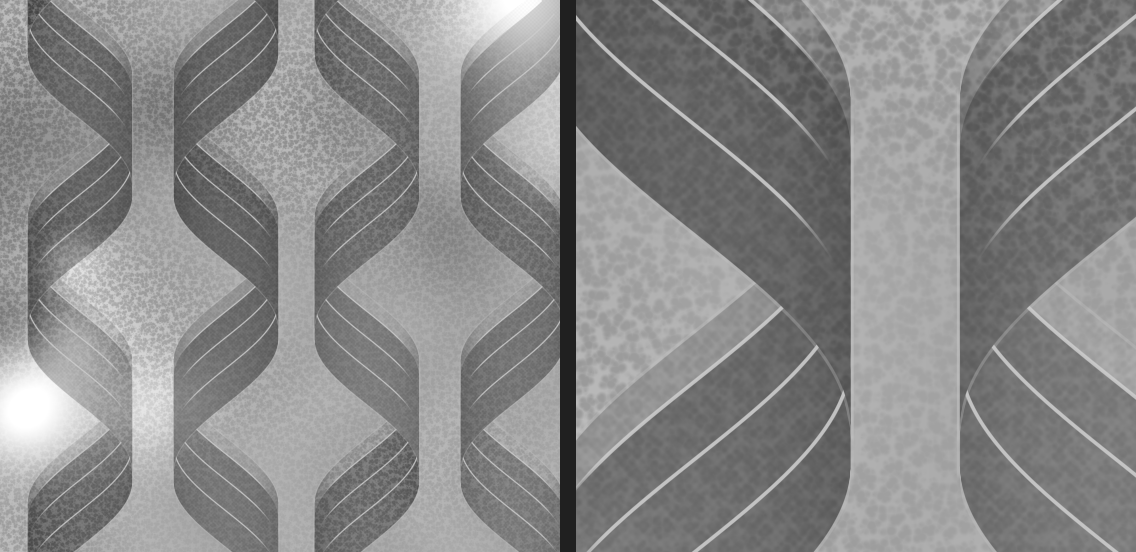
Left: the whole. Right: its middle third, enlarged.
Give the GLSL for this pattern, as a Shadertoy shader.

```glsl
// Lengths are fractions of the canvas height, with y measured downward.
const float COLUMN = 0.2599;        // distance between mirror axes
const float AXIS = 0.2771;          // first mirror axis
const float STRAND_CENTER = 0.1323; // strand centre, from an even axis
const float HALF_WIDTH = 0.0946;
const float ROW = 0.2586;           // distance between crossings
const float FIRST_ROW = 0.2474;
const float RISE = 0.0754;          // steepness of the ribbon curve
const float LEAF_TOP = 0.0291;
const float LEAF_BOTTOM = 0.2262;
const vec3 VEINS = vec3(0.058, 0.105, 0.161);
const float VEIN_WIDTH = 0.0011;    // half width
const float RIM_WIDTH = 0.0018;
const float GROUND = 0.665;
const float LEAF_DARK = 0.305;
const float BAND_LIFT = 0.16;       // extra light on the outer band
const float VEIN_TONE = 0.80;

// Soft lights and shadows: centre, radius, strength
const int SPOT_COUNT = 11;
const vec4 SPOTS[SPOT_COUNT] = vec4[SPOT_COUNT](
    vec4(0.05, 0.745, 0.10, 0.36), vec4(0.26, 0.73, 0.11, 0.18),
    vec4(0.96, 0.00, 0.14, 0.36), vec4(-0.02, 0.27, 0.17, -0.17),
    vec4(0.28, 0.20, 0.12, -0.15), vec4(0.80, 0.43, 0.12, -0.11),
    vec4(0.62, 0.22, 0.12, -0.07), vec4(0.13, 0.47, 0.06, 0.17),
    vec4(0.14, 0.61, 0.08, 0.17), vec4(0.00, 0.58, 0.07, -0.14),
    vec4(1.00, 0.27, 0.10, 0.11));

vec2 hash2(vec2 p) {
    return fract(sin(vec2(dot(p, vec2(127.1, 311.7)),
                          dot(p, vec2(269.5, 183.3)))) * 43758.5);
}

// Distance to the nearest scattered point
float cellular(vec2 p) {
    vec2 cell = floor(p), local = fract(p);
    float nearest = 2.0;
    for (int j = -1; j <= 1; j++)
        for (int i = -1; i <= 1; i++) {
            vec2 g = vec2(i, j);
            nearest = min(nearest, length(g + hash2(cell + g) - local));
        }
    return nearest;
}

// Mottled wear, centred on zero
float speckle(vec2 p) {
    float n = 0.6 * cellular(p * 100.0) + 0.4 * cellular(p * 213.0 + 7.0);
    return smoothstep(0.22, 0.68, n) - 0.5;
}

float lighting(vec2 p) {
    float sum = 0.0;
    for (int i = 0; i < SPOT_COUNT; i++) {
        vec2 d = (p - SPOTS[i].xy) / SPOTS[i].z;
        sum += SPOTS[i].w * exp(-dot(d, d));
    }
    return sum;
}

float cover(float d, float px) {
    return smoothstep(-0.75 * px, 0.75 * px, d);
}

// One ribbon segment; q is measured from the strand centre and crossing
void paintLeaf(inout float shade, vec2 q, float tone, float texture0, float px) {
    float t = clamp(q.x / HALF_WIDTH, -1.0, 1.0);
    float slope = RISE / (HALF_WIDTH * sqrt(max(1.0 - t * t, 0.04)));
    float toDistance = inversesqrt(1.0 + slope * slope);
    float v = q.y - RISE * asin(t);

    float edge = min(v - LEAF_TOP, LEAF_BOTTOM - v) * toDistance;
    edge = min(edge, HALF_WIDTH - abs(q.x));

    // Pale outer band, then dark bands that deepen toward both ends
    float band = 1.0 - cover((v - VEINS.x) * toDistance, px);
    float body = tone + 0.06 * (1.0 - t * t) + texture0;
    body += BAND_LIFT * band * (1.0 - 0.4 * smoothstep(0.6, 1.0, t));

    // Tapering veins
    float taper = 1.0 - smoothstep(0.55, 0.92, t);
    for (int i = 0; i < 3; i++) {
        float d = abs(v - VEINS[i]) * toDistance;
        float line = cover(VEIN_WIDTH * (0.5 + 0.5 * taper) - d, px);
        body = mix(body, max(VEIN_TONE, body), line * taper * 0.9);
    }
    shade = mix(shade, max(shade, 0.78), 0.3 * cover(edge + RIM_WIDTH, px));
    shade = mix(shade, body, cover(edge, px));
}

void mainImage(out vec4 fragColor, in vec2 fragCoord) {
    float px = 1.0 / iResolution.y;
    vec2 p = vec2(fragCoord.x, iResolution.y - fragCoord.y) * px;

    // Ground with soft light and patches of wear
    float light = lighting(p);
    float grain = speckle(p);
    float patches = 0.5 + 0.25 * sin(p.x * 11.0 + 2.0 * sin(p.y * 7.0))
                        + 0.25 * sin(p.y * 13.0 - p.x * 5.0 + 1.0);
    float fade = 1.0 - 0.6 * smoothstep(0.5, 1.5, p.x + p.y);
    float bright = 1.0 - smoothstep(0.1, 0.35, light);
    float shade = GROUND + light + grain * bright * fade * (0.06 + 0.12 * patches);
    shade += 0.015 * sin(p.x * 23.0 + 3.0 * sin(p.y * 9.0));

    // Mirrored strands, each a stack of overlapping ribbons
    float strand = floor((p.x - AXIS) / COLUMN);
    float x = abs(mod(p.x - AXIS + COLUMN, 2.0 * COLUMN) - COLUMN) - STRAND_CENTER;
    float row = floor((p.y - FIRST_ROW) / ROW);
    float screen = 0.012 * sin(p.x * 900.0) * sin(p.y * 900.0);
    float aging = 0.08 * smoothstep(0.4, 1.6, p.x + p.y);
    for (int i = 1; i >= -1; i--) {
        float k = row + float(i);
        float side = 1.0 - 2.0 * mod(k, 2.0);
        vec2 wear = hash2(vec2(strand, k) + 3.0);
        float tone = LEAF_DARK + aging + 0.06 * wear.x + 1.1 * max(light, 0.0);
        float mottle = grain * bright * (0.04 + 0.16 * wear.y * patches);
        vec2 q = vec2(x * side, p.y - FIRST_ROW - k * ROW);
        paintLeaf(shade, q, tone, mottle + screen, px);
    }
    fragColor = vec4(vec3(clamp(shade, 0.0, 1.0)), 1.0);
}
```
